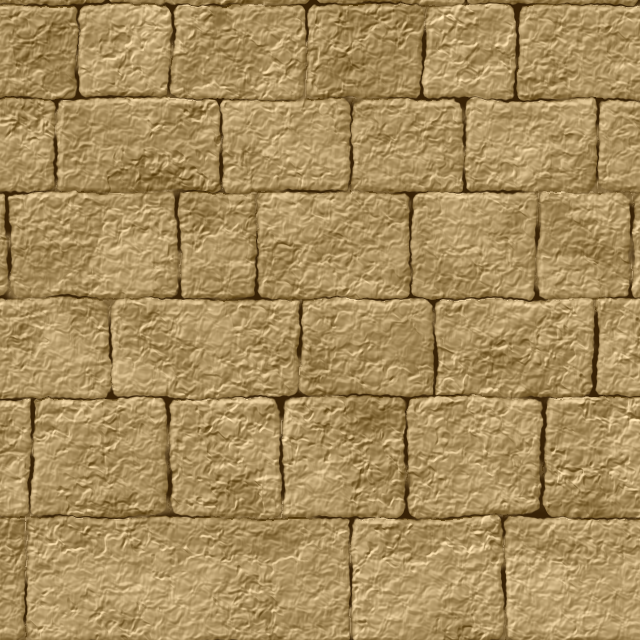
A WebGL 2 fragment shader for this texture:

```glsl
#version 300 es
precision highp float;
// Sunlit sandstone wall: uneven courses of rough, chipped blocks.
// Each course spaces its joints by a wavy rhythm; the stone faces are a
// gradient-noise height field, shaded by its slope toward the sun.
uniform vec2 u_resolution;
out vec4 fragColor;

// Bed heights, from the ground up
const float BEDS[8] = float[8](-0.004, 0.193, 0.379, 0.534, 0.70, 0.846, 0.993, 1.15);
// Joints of each course: first position, pitch, unevenness and its frequency
const vec4 RHYTHM[7] = vec4[7](
  vec4(0.086, 0.373, 0.09, 2.094), vec4(0.056, 0.195, 0.012, 2.094),
  vec4(0.187, 0.253, 0.03, 2.094), vec4(0.045, 0.195, 0.04, 2.5),
  vec4(0.065, 0.23, 0.05, 1.1), vec4(0.11, 0.18, -0.022, 2.094),
  vec4(0.18, 0.28, 0.03, 2.0));

struct Stone {
  float dist;    // signed distance to the block outline
  float seed;    // random value of the block
  float ledge;   // 1 on the raised face, 0 in flaked hollows
  float height;
};

float hash(vec2 p) {
  return fract(sin(dot(p, vec2(127.1, 311.7))) * 43758.5);
}

float cornerSlope(vec2 cell, vec2 corner, vec2 f) {
  float angle = 6.2832 * hash(cell + corner);
  return dot(vec2(cos(angle), sin(angle)), f - corner);
}

float gradientNoise(vec2 p) {
  vec2 i = floor(p), f = fract(p);
  vec2 u = f * f * f * (f * (f * 6.0 - 15.0) + 10.0);
  float low = mix(cornerSlope(i, vec2(0, 0), f), cornerSlope(i, vec2(1, 0), f), u.x);
  float high = mix(cornerSlope(i, vec2(0, 1), f), cornerSlope(i, vec2(1, 1), f), u.x);
  return mix(low, high, u.y);
}

vec2 wobble(vec2 p) {
  return vec2(gradientNoise(p), gradientNoise(p + 37.4));
}

// Outline distance, seed and course of the block around p
vec3 findBlock(vec2 p) {
  float wear = gradientNoise(p * 21.0 + 6.0);
  float chip = gradientNoise(p * 8.0 + 3.0);
  p += 0.007 * wobble(p * 11.0) + 0.003 * wobble(p * 52.0 + 9.0)
     + 0.0022 * wobble(p * 120.0);
  int course = 0;
  for (int i = 1; i < 7; i++) if (p.y > BEDS[i]) course = i;
  vec4 rhythm = RHYTHM[course];
  float left = -1.0, right = 2.0, index = 0.0;
  for (float k = -2.0; k < 8.0; k++) {
    float joint = rhythm.x + rhythm.y * k + rhythm.z * cos(rhythm.w * (k - 1.0));
    if (joint <= p.x) { left = joint; index = k; }
    else right = min(right, joint);
  }
  float seed = hash(vec2(index, course) + 3.7);
  vec2 low = vec2(left, BEDS[course]), high = vec2(right, BEDS[course + 1]);
  vec2 gap = vec2(0.0016 + 0.0016 * seed, 0.0007 + 0.0009 * fract(seed * 7.0))
           + wear * vec2(0.0034, 0.0026);
  float radius = max(0.004, 0.011 + 0.018 * chip);
  vec2 q = abs(p - 0.5 * (low + high)) - 0.5 * (high - low) + gap + radius;
  float dist = length(max(q, 0.0)) + min(max(q.x, q.y), 0.0) - radius;
  return vec3(dist, seed, course);
}

Stone carve(vec2 p) {
  vec3 block = findBlock(p);
  float rough = mix(0.45, 1.1, fract(block.y * 13.7));
  vec2 s = p + 5.0 * block.y;
  s += 0.007 * wobble(s * 45.0);

  // Ragged hollows, deepest along the top of the bottom course
  float flake = gradientNoise(s * 9.0) + 0.5 * gradientNoise(s * 24.0)
              + 0.45 * gradientNoise(s * 60.0) + 0.3 * gradientNoise(s * 120.0) + 0.15;
  if (block.z < 0.5) flake += 0.2 - 0.45 * smoothstep(0.10, 0.16, p.y);
  float ledge = smoothstep(-0.12, 0.16, flake);

  // Lumps, then pebbly pitting and grain, coarser in some patches
  float pitting = 0.85 + 0.6 * gradientNoise(s * 12.0 + 7.0);
  float face = 0.4 * ledge * rough + 0.65 * rough * gradientNoise(s * 15.0)
             + 0.42 * rough * gradientNoise(s * 38.0 + 4.0)
             + pitting * (0.40 * gradientNoise(s * 86.0 + 8.0)
                        + 0.22 * gradientNoise(s * 160.0));
  float bevel = smoothstep(-0.001, 0.009, -block.x);
  return Stone(block.x, block.y, ledge, 0.28 * bevel + face * mix(0.6, 1.0, bevel));
}

void main() {
  vec2 p = gl_FragCoord.xy / u_resolution;
  float pixel = 1.0 / min(u_resolution.x, u_resolution.y);

  // Slope toward the sun, above and slightly left
  Stone stone = carve(p);
  float slope = stone.height - carve(p + vec2(-0.0013, 0.0026)).height;
  float light = 0.27 * tanh(slope * 2.9);
  light += 0.25 * max(light, 0.0);

  // Weathering: stains, dusky hollows and block-to-block tone
  float tone = light + 0.04 * (stone.seed - 0.5) - 0.06 * (1.0 - stone.ledge)
             + 0.08 * gradientNoise(p * 6.0) + 0.07 * gradientNoise(p * 19.0 + 5.0);
  vec3 sandstone = vec3(0.69, 0.585, 0.395) + tone;

  // Shadowed joints, in long stretches packed with pale mortar
  float packing = smoothstep(-0.02, 0.22, gradientNoise(p * vec2(11.0, 18.0) + 2.0));
  vec3 joint = mix(vec3(0.22, 0.135, 0.025), vec3(0.57, 0.465, 0.28) + light, 0.85 * packing);
  float open = smoothstep(-0.0008 - 0.5 * pixel, 0.0006 + 0.5 * pixel, stone.dist);
  float contact = 0.05 * smoothstep(-0.005, 0.0, stone.dist);
  vec3 color = mix(sandstone - contact, joint, open);
  fragColor = vec4(clamp(color, 0.0, 1.0), 1.0);
}
```
